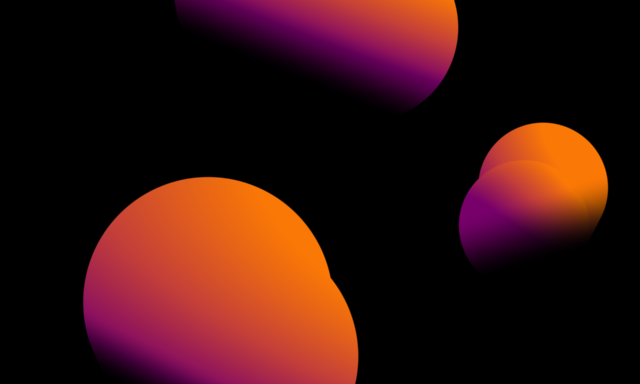
A WebGL 1 fragment shader for this background:

```glsl
precision highp float;
// Three glowing blobs on black, each built from two equal circles that are
// bridged by a straight tangent on one side and left notched on the other.
// A curved purple-to-orange ramp tints them and a slanted fade sinks them into black.

#define ASPECT 1.67
#define PURPLE vec3(0.47, 0.00, 0.42)
#define CORAL  vec3(0.77, 0.25, 0.22)
#define ORANGE vec3(0.98, 0.47, 0.02)
#define SEAM_DEPTH 0.04

uniform vec2 u_resolution;

// Distance to a capsule from a to b
float capsule(vec2 p, vec2 a, vec2 b, float radius) {
  vec2 axis = b - a;
  float h = clamp(dot(p - a, axis) / dot(axis, axis), 0.0, 1.0);
  return length(p - a - axis * h) - radius;
}

// Two circles, bridged only to the right of the direction a to b
float twinCircles(vec2 p, vec2 a, vec2 b, float radius) {
  vec2 axis = b - a;
  vec2 q = p - a;
  float side = axis.x * q.y - axis.y * q.x;
  float pair = min(length(q), length(p - b)) - radius;
  return side < 0.0 ? capsule(p, a, b, radius) : pair;
}

vec3 warmRamp(float t) {
  t = clamp(t, 0.0, 1.0) * 2.0;
  return t < 1.0 ? mix(PURPLE, CORAL, t) : mix(CORAL, ORANGE, t - 1.0);
}

// ramp: offset, x slope, y curvature, y peak
// fade: x slope, level of black, level of full light
vec3 blob(vec2 p, vec2 a, vec2 b, float radius, vec4 ramp, vec3 fade, float seam) {
  float pixel = 1.0 / u_resolution.y;
  float mask = 1.0 - smoothstep(-pixel, pixel, twinCircles(p, a, b, radius));

  // Faint warm rim where the first circle overlaps the second
  float depth = radius - length(p - a);
  float rim = smoothstep(-pixel, pixel, depth) * exp(-max(depth, 0.0) / SEAM_DEPTH);

  float dy = p.y - ramp.w;
  float t = ramp.x + ramp.y * p.x - ramp.z * dy * dy + seam * rim;
  float light = smoothstep(fade.y, fade.z, p.y + fade.x * p.x);
  return warmRamp(t) * light * mask;
}

void main() {
  vec2 p = gl_FragCoord.xy / u_resolution * vec2(ASPECT, 1.0);

  // Large blob, lower left
  vec3 color = blob(p, vec2(0.543, 0.213), vec2(0.609, 0.072), 0.326,
                    vec4(0.245, 1.15, 2.116, 0.609), vec3(0.5, 0.152, 0.309), 0.0);
  // Small blob, right
  color += blob(p, vec2(1.367, 0.413), vec2(1.417, 0.511), 0.1696,
                vec4(-4.05, 3.59, 8.46, 0.717), vec3(-0.3, -0.109, 0.076), 0.12);
  // Cropped blob, top
  color += blob(p, vec2(0.70, 1.022), vec2(0.95, 0.928), 0.2457,
                vec4(0.985, 1.6, 1.9, 2.0), vec3(0.4, 1.098, 1.283), 0.0);

  gl_FragColor = vec4(color, 1.0);
}
```
